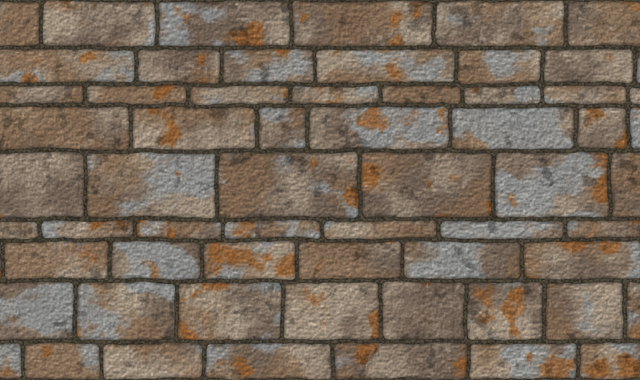
Write a Shadertoy shader that draws this texture.

```glsl
const float TAU = 6.2831853;
const float WALL_WIDTH = 1.684;

// Bed joints, as depth below the top of the wall
const float beds[10] = float[](-0.001, 0.126, 0.223, 0.278, 0.397, 0.576, 0.631, 0.739, 0.899, 1.001);

// Each course: stone count, offset, sway of the joints, phase of the sway
const vec4 courses[9] = vec4[](
    vec4(5, 0.33, 0.104, -1.63), vec4(6, 1.107, 0.19, 0.39), vec4(7, 1.03, 0.152, 2.25),
    vec4(6, 1.17, 0.30, 1.4), vec4(5, 0.76, 0.10, -2.79), vec4(6, 0.195, 0.17, -0.08),
    vec4(6, 0.90, 0.142, -0.55), vec4(7, 0.985, 0.173, 2.74), vec4(6, 0.17, 0.28, -1.42));

float hash(vec2 p) {
    return fract(sin(dot(p, vec2(127.1, 311.7))) * 43758.5453);
}

float noise(vec2 p) {
    vec2 i = floor(p), f = fract(p);
    f = f * f * (3.0 - 2.0 * f);
    return mix(mix(hash(i), hash(i + vec2(1, 0)), f.x),
               mix(hash(i + vec2(0, 1)), hash(i + vec2(1, 1)), f.x), f.y);
}

float fbm(vec2 p) {
    float sum = 0.0, amp = 0.5;
    for (int i = 0; i < 5; i++) {
        sum += amp * noise(p);
        p = mat2(1.6, 1.2, -1.2, 1.6) * p + 7.3;
        amp *= 0.5;
    }
    return sum / 0.97;
}

// Chipped stone surface
float relief(vec2 p) {
    return 0.6 * fbm(p * vec2(22, 30)) + 0.4 * noise(p * vec2(95, 120)) + 0.25 * noise(p * 190.0);
}

// Position of an upright joint, in mean stone lengths
float jointAt(float i, vec4 course, float waves) {
    return i + course.y + course.z * cos(TAU * waves * i / course.x - course.w);
}

float roundedBox(vec2 p, vec2 halfSize, float radius) {
    vec2 q = abs(p) - halfSize + radius;
    return length(max(q, 0.0)) + min(max(q.x, q.y), 0.0) - radius;
}

vec3 stoneColor(vec2 p, vec2 id) {
    vec2 q = p + 17.0 * vec2(hash(id), hash(id + 5.3));
    float tint = hash(id + 2.7);
    float tone = fbm(q * 9.0) + 0.22 * (tint - 0.5);
    vec3 col = mix(vec3(0.43, 0.37, 0.32), vec3(0.61, 0.55, 0.48), smoothstep(0.28, 0.68, tone));

    // Brown stain, pale blue-grey bloom, rust
    float brown = smoothstep(0.47, 0.66, fbm(q * 7.0 + 31.0) + 0.1 * (hash(id + 9.1) - 0.5));
    col = mix(col, vec3(0.49, 0.385, 0.29), 0.7 * brown);
    float bloom = smoothstep(0.54, 0.64, fbm(q * vec2(6, 8) + 63.0) + 0.1 * (hash(id + 4.4) - 0.5));
    col = mix(col, vec3(0.55, 0.565, 0.57), 0.8 * bloom);
    float rust = smoothstep(0.64, 0.74, fbm(q * 11.0 + 90.0));
    col = mix(col, vec3(0.55, 0.34, 0.16), 0.75 * rust);

    // Light from the upper left, pits and bright flecks
    float slope = relief(q) - relief(q + vec2(-0.003, 0.004));
    col *= 1.0 + clamp(0.75 * slope, -0.3, 0.3);
    col *= 0.92 + 0.16 * noise(q * 240.0);
    col *= 1.0 - 0.28 * smoothstep(0.62, 0.78, fbm(q * 28.0 + 12.0));
    col += 0.10 * smoothstep(0.66, 0.85, noise(q * vec2(110, 130)) * 0.6 + 0.4 * fbm(q * 16.0));
    return col;
}

void mainImage(out vec4 fragColor, in vec2 fragCoord) {
    float px = 1.0 / iResolution.y;
    vec2 p = fragCoord * px;

    // Uneven edges
    vec2 w = p + 0.007 * (vec2(noise(p * 13.0), noise(p * 13.0 + 40.0)) - 0.5)
               + 0.004 * (vec2(noise(p * 55.0), noise(p * 55.0 + 80.0)) - 0.5);
    float depth = 1.0 - w.y;

    int row = 0;
    for (int i = 1; i < 9; i++) if (depth > beds[i]) row = i;
    vec4 course = courses[row];
    float waves = (row == 1 || row == 3) ? 2.0 : 1.0;
    float pitch = WALL_WIDTH / course.x;

    // Joints on either side
    float s = w.x / pitch, first = floor(s - course.y);
    float left = -1e3, right = 1e3, index = 0.0;
    for (float k = -2.0; k <= 3.0; k++) {
        float j = jointAt(first + k, course, waves);
        if (j <= s && j > left) { left = j; index = first + k; }
        if (j > s) right = min(right, j);
    }

    vec2 center = vec2(0.5 * (left + right) * pitch, 0.5 * (beds[row] + beds[row + 1]));
    vec2 halfSize = 0.5 * vec2((right - left) * pitch, beds[row + 1] - beds[row]) - 0.0055;
    float d = roundedBox(vec2(w.x, depth) - center, halfSize, 0.011);

    vec3 stone = stoneColor(p, vec2(mod(index, course.x), float(row)));
    stone *= mix(0.8, 1.0, smoothstep(0.0, 0.009, -d));

    // Sandy mortar, shaded beside the stones
    vec3 mortar = vec3(0.27, 0.245, 0.20) * (0.65 + 0.7 * noise(p * 230.0));
    mortar *= 0.78 + 0.22 * smoothstep(0.0, 0.005, d);

    fragColor = vec4(mix(stone, mortar, smoothstep(-px, px, d)), 1.0);
}
```
